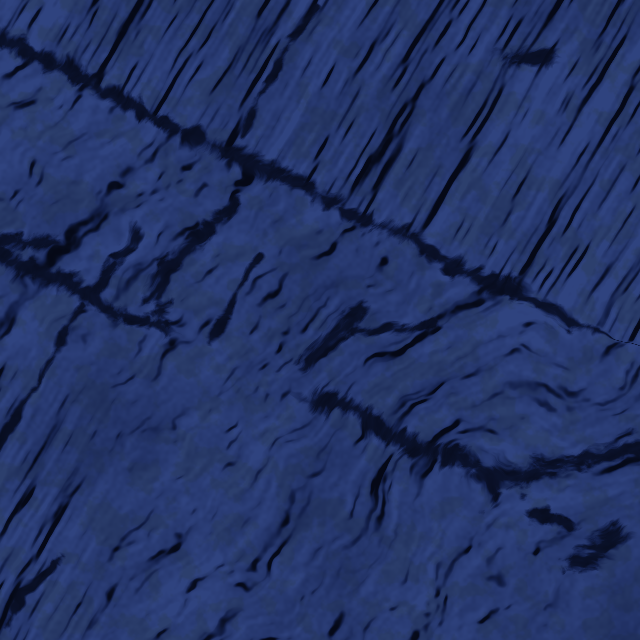
Reproduce this texture procedurally as a three.js fragment shader.

```glsl
#define SHADOW vec3(0.018, 0.032, 0.085)
#define DEEP vec3(0.075, 0.125, 0.295)
#define LIT vec3(0.175, 0.25, 0.48)
#define DUSTY vec3(0.16, 0.23, 0.39)
#define GROOVE_ANGLE 1.04
#define CRUMPLE_ANGLE 0.76
#define RIDGE_WIDTH 0.015
#define SCARP_WIDTH 0.017
#define SLOPE_STEP 0.004
#define BASE_LIGHT 0.84

varying vec2 vUv;

float hash(vec2 p) {
  vec3 q = fract(vec3(p.xyx) * 0.1031);
  q += dot(q, q.yzx + 33.33);
  return fract((q.x + q.y) * q.z);
}

float noise(vec2 p) {
  vec2 i = floor(p), f = fract(p);
  f = f * f * (3.0 - 2.0 * f);
  return mix(mix(hash(i), hash(i + vec2(1, 0)), f.x),
             mix(hash(i + vec2(0, 1)), hash(i + vec2(1, 1)), f.x), f.y);
}

float fbm(vec2 p) {
  float sum = 0.0, amp = 0.5;
  for (int i = 0; i < 4; i++) {
    sum += amp * noise(p);
    p = p * 2.03 + 17.0;
    amp *= 0.5;
  }
  return sum / 0.9375;
}

// x runs across the grain, y along it
vec2 grainAxes(vec2 p, float angle) {
  vec2 along = vec2(cos(angle), sin(angle));
  return vec2(dot(p, vec2(along.y, -along.x)), dot(p, along));
}

float grainHeight(vec2 q, vec2 scale) {
  float sum = 0.0, amp = 1.0;
  q += 20.0;
  for (int i = 0; i < 3; i++) {
    sum += amp * noise(q * scale + float(i) * 7.3);
    scale *= vec2(2.25, 2.5);
    amp *= 0.48;
  }
  return sum;
}

float grainSlope(vec2 q, vec2 scale) {
  return grainHeight(q + vec2(SLOPE_STEP, 0.0), scale) - grainHeight(q, scale);
}

// Dark band around a signed distance, with a ragged edge
float raggedBand(float d, float width, float rough) {
  float edge = abs(d) + (rough - 0.5) * width * 2.2;
  return 1.0 - smoothstep(width * 0.3, width * 1.15 + 0.001, edge);
}

float gully(vec2 p, vec4 ends, float width, float rough) {
  vec2 a = p - ends.xy, b = ends.zw - ends.xy;
  float d = length(a - b * clamp(dot(a, b) / dot(b, b), 0.0, 1.0));
  return raggedBand(d, width, rough);
}

float gullies(vec2 p, float rough) {
  float g = gully(p, vec4(0.0, 0.62, 0.09, 0.615), 0.015, rough);
  g = max(g, gully(p, vec4(0.15, 0.54, 0.21, 0.63), 0.012, rough));
  g = max(g, gully(p, vec4(0.25, 0.49, 0.265, 0.58), 0.018, rough));
  g = max(g, gully(p, vec4(0.27, 0.58, 0.37, 0.69), 0.011, rough));
  g = max(g, gully(p, vec4(0.32, 0.46, 0.41, 0.6), 0.006, rough));
  g = max(g, gully(p, vec4(0.48, 0.43, 0.56, 0.51), 0.014, rough));
  g = max(g, gully(p, vec4(0.55, 0.48, 0.68, 0.5), 0.01, rough));
  g = max(g, gully(p, vec4(0.79, 0.905, 0.86, 0.905), 0.015, rough));
  g = max(g, gully(p, vec4(0.38, 0.79, 0.49, 0.99), 0.007, rough));
  g = max(g, gully(p, vec4(0.84, 0.2, 0.9, 0.18), 0.012, rough));
  g = max(g, gully(p, vec4(0.9, 0.11, 0.97, 0.16), 0.02, rough));
  g = max(g, gully(p, vec4(0.0, 0.31, 0.13, 0.52), 0.006, rough));
  return max(g, gully(p, vec4(0.0, 0.03, 0.1, 0.13), 0.006, rough));
}

void main() {
  vec2 p = vUv;
  vec2 warp = vec2(fbm(p * 11.0), fbm(p * 11.0 + 40.0)) - 0.5;
  vec2 bent = p + warp * 0.035;

  // Long ridge and the broken scarp below it
  float ridge = (bent.y - 0.945 + 0.5 * bent.x) * 0.89;
  float scarp = (bent.y - 0.6 + 0.46 * bent.x - 0.65 * max(bent.x - 0.75, 0.0)) * 0.9;
  float above = smoothstep(-0.008, 0.008, ridge);

  // Straight grooves and crumpled slopes
  vec2 straight = grainAxes(p + warp * 0.012, GROOVE_ANGLE);
  vec2 pivot = vec2(0.85, 0.36);
  vec2 arm = p - pivot;
  float turn = 0.95 * exp(-dot(arm, arm) * 22.0);
  vec2 crumpled = grainAxes(arm + warp * 0.07, CRUMPLE_ANGLE - turn);
  float corner = (1.0 - smoothstep(0.05, 0.25, p.x)) * (1.0 - smoothstep(0.38, 0.48, p.y));
  float slope = mix(grainSlope(crumpled, vec2(18.0, 6.5)),
                    grainSlope(straight, vec2(27.0, 3.2)), max(above, corner));
  float haze = smoothstep(0.84, 0.98, p.x) * (1.0 - smoothstep(0.15, 0.28, p.y));
  slope *= (1.0 - 0.7 * haze) * mix(0.7, 1.15, fbm(p * 5.0 + 9.0));

  // Light and shadow
  float pebble = noise(p * 150.0) - 0.5;
  float light = BASE_LIGHT - 1.3 * slope - 0.62 * smoothstep(0.04, 0.125, slope);
  light += 0.3 * (fbm(p * 6.0 + 3.0) - 0.5) + 0.09 * pebble;

  float rough = fbm(crumpled * vec2(75.0, 38.0));
  float ridgeWidth = RIDGE_WIDTH * (1.0 - smoothstep(0.88, 0.97, p.x));
  float gap = smoothstep(0.25, 0.29, p.x) * (1.0 - smoothstep(0.44, 0.5, p.x));
  float swell = 1.0 + 0.6 * exp(-pow((p.x - 0.75) * 9.0, 2.0));
  float dark = raggedBand(ridge, ridgeWidth, rough);
  dark = max(dark, raggedBand(scarp, SCARP_WIDTH * swell * (1.0 - gap), rough) * (1.0 - gap));
  dark = max(dark, gullies(bent, rough));
  light = mix(light, 0.06 + 0.2 * rough, dark * 0.94);

  vec3 color = mix(SHADOW, DEEP, smoothstep(0.0, 0.5, light));
  vec3 sunlit = mix(LIT, DUSTY, 0.7 * smoothstep(0.45, 0.65, fbm(p * 38.0 + 5.0)));
  color = mix(color, sunlit, clamp((light - 0.45) / 0.5, 0.0, 1.1));
  gl_FragColor = vec4(color, 1.0);
}
```
